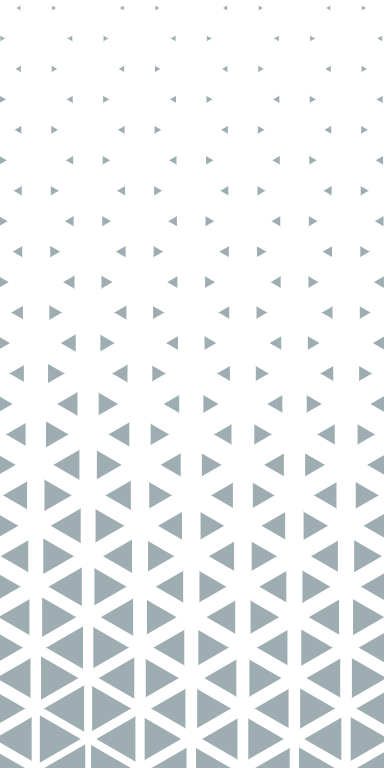
Reproduce this pattern procedurally as a WebGL 2 fragment shader.

```glsl
#version 300 es
precision highp float;
// Halftone of grey triangles on white, pointing left and right in staggered rows.
// Each triangle is a distance function repeated over a lattice; its height
// grows down the canvas, with a broad swelling at the left and a slight one at the right.

uniform vec2 u_resolution;
out vec4 fragColor;

const float PERIOD = 0.2690;      // horizontal repeat, in canvas widths
const float ROW_STEP = 0.07932;   // distance between rows
const float FIRST_ROW = 0.0208;   // depth of the top row

// Height of the triangle centred at c, with y measured down from the top.
float triangleHeight(vec2 c) {
    float growth = 0.0100 + 0.0219 * c.y
                 + 0.034 * max(c.y - 0.971, 0.0)
                 + 0.0078 * smoothstep(0.78, 1.354, c.y);
    float offset = (c.x - 0.203) / 0.151;
    float leftSwell = 0.0169 * smoothstep(0.52, 1.25, c.y) * exp(-offset * offset);
    float rightSwell = 0.0065 * smoothstep(0.70, 0.96, c.x) * smoothstep(1.12, 1.46, c.y);
    return growth + leftSwell + rightSwell;
}

// Signed distance to the edges of an equilateral triangle pointing along +x.
float triangleDistance(vec2 q, float height) {
    return max(-q.x, 0.5 * q.x + 0.8660 * abs(q.y)) - height / 3.0;
}

void main() {
    // Canvas widths across, two units down
    vec2 p = gl_FragCoord.xy / u_resolution;
    p = vec2(p.x, 2.0 * (1.0 - p.y));

    // Nearest triangle of each direction in the neighbouring rows
    float nearestRow = round((p.y - FIRST_ROW) / ROW_STEP);
    float d = 1.0;
    for (int i = -1; i <= 1; i++) {
        float row = max(nearestRow + float(i), 0.0);
        float stagger = 0.0945 + 0.5 * PERIOD * mod(row, 2.0);
        for (float side = -1.0; side <= 1.0; side += 2.0) {
            float start = stagger + side * PERIOD / 6.0;
            vec2 centre = vec2(start + PERIOD * round((p.x - start) / PERIOD),
                               FIRST_ROW + ROW_STEP * row);
            vec2 q = (p - centre) * vec2(side, 1.0);
            d = min(d, triangleDistance(q, triangleHeight(centre)));
        }
    }

    // Smooth edges, one pixel wide
    float coverage = clamp(0.5 - d * u_resolution.x, 0.0, 1.0);
    fragColor = vec4(mix(vec3(1.0), vec3(0.62, 0.68, 0.70), coverage), 1.0);
}
```
